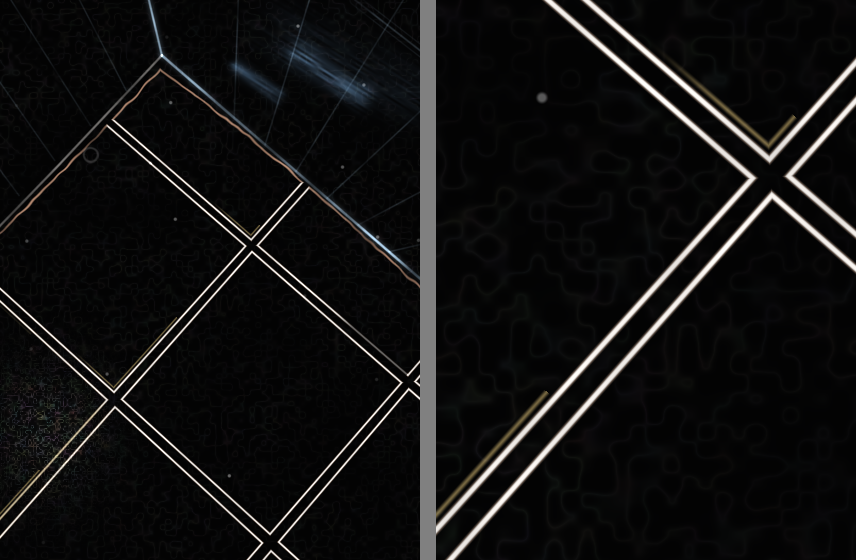
Left: the whole. Right: its middle third, enlarged.
This texture is drawn by a WebGL 2 fragment shader. Its source:

```glsl
#version 300 es
precision highp float;
// Glowing outlines of square floor tiles laid diagonally into a dark room corner.
uniform vec2 u_resolution;
out vec4 outColor;

// Canvas is 7.68 units high; y runs downwards from the top.
const float CANVAS_HEIGHT = 7.68;
const vec2 CROSSING = vec2(3.45, 3.37);   // grout crossing at lattice (0, 0)
const vec2 TILE_U = vec2(2.15, 1.87);     // lattice step down-right
const vec2 TILE_V = vec2(-1.88, 2.11);    // lattice step down-left
const vec2 SKEW = vec2(-0.01, 0.09);      // slight perspective
const float TILE_SIZE = 2.84;
const float GROUT_HALF = 0.058;
const float GROUT_GROWTH = 0.013;
const float LINE_HALF = 0.0135;
const vec2 CORNER = vec2(2.22, 0.76);     // foot of the room corner
const vec2 LEFT_BEND = vec2(0.80, 2.27);
const vec2 RIGHT_RUN = vec2(3.54, 3.06);  // wall foot, corner to right border
const vec3 BASE = vec3(0.012, 0.012, 0.013);
const vec3 LINE_WHITE = vec3(1.0, 0.98, 0.96);
const vec3 LINE_FRINGE = vec3(0.80, 0.66, 0.56);
const vec3 EDGE_BROWN = vec3(0.56, 0.42, 0.34);
const vec3 WALL_BLUE = vec3(0.46, 0.55, 0.62);
const vec3 GLARE_GOLD = vec3(0.90, 0.78, 0.48);

float hash(vec2 p) {
  vec3 q = fract(p.xyx * 0.1031);
  q += dot(q, q.yzx + 33.33);
  return fract((q.x + q.y) * q.z);
}

float noise(vec2 p) {
  vec2 i = floor(p), f = fract(p);
  f = f * f * (3.0 - 2.0 * f);
  return mix(mix(hash(i), hash(i + vec2(1, 0)), f.x),
             mix(hash(i + vec2(0, 1)), hash(i + vec2(1, 1)), f.x), f.y);
}

// Thin crooked veins along the middle level of a noise field.
float veins(vec2 p) {
  return pow(1.0 - abs(2.0 * noise(p) - 1.0), 5.0);
}

float segment(vec2 p, vec2 a, vec2 b) {
  vec2 d = b - a;
  return length(p - a - d * clamp(dot(p - a, d) / dot(d, d), 0.0, 1.0));
}

float stroke(float d, float halfWidth, float soft) {
  return 1.0 - smoothstep(halfWidth - soft, halfWidth + soft, abs(d));
}

float glow(float d, float radius) {
  return exp(-d * d / (radius * radius));
}

// Position to tile lattice, undoing the skew by iteration.
vec2 lattice(vec2 p) {
  mat2 toTile = inverse(mat2(TILE_U, TILE_V));
  vec2 g = vec2(0);
  for (int i = 0; i < 4; i++) g = toTile * (p - CROSSING - g.x * g.y * SKEW);
  return g;
}

vec3 walls(vec2 p, float soft) {
  // Plank joints fan out over both walls.
  float joints = 0.0;
  for (int i = 1; i < 5; i++) {
    float k = float(i);
    float d = segment(p, CORNER + k * vec2(-0.49, 0.48), vec2(2.03 - 0.94 * k, 0.0));
    joints += 0.17 * stroke(d, 0.009, soft);
  }
  for (int i = 0; i < 6; i++) {
    float k = float(i), angle = radians(88.0 - 15.0 * k);
    vec2 foot = CORNER + RIGHT_RUN * (0.28 + 0.12 * k);
    float d = segment(p, foot, foot + 3.0 * vec2(cos(angle), -sin(angle)));
    joints += 0.24 * stroke(d, 0.010, soft);
  }
  float beam = segment(p, vec2(4.87, 0.0), vec2(5.90, 0.80));
  joints += 0.25 * stroke(beam, 0.012, soft) + 0.12 * stroke(beam - 0.07, 0.008, soft);
  vec3 col = WALL_BLUE * joints * (0.35 + 1.1 * noise(p * 5.0));

  // Wall feet and the upright corner.
  float wear = 0.45 + 0.8 * noise(p * 3.5);
  float left = min(segment(p, CORNER, LEFT_BEND), segment(p, LEFT_BEND, vec2(-0.1, 3.20)));
  float right = segment(p, CORNER, CORNER + RIGHT_RUN * 1.05);
  float upright = segment(p, CORNER, vec2(2.03, -0.05));
  float bright = 0.55 + 0.6 * glow(p.x - 2.4, 0.6) + 0.7 * glow(p.x - 5.2, 0.45);
  col += vec3(0.40, 0.39, 0.38) * wear * stroke(left, 0.015, soft);
  col += WALL_BLUE * wear * bright * (stroke(right, 0.017, soft) + 0.2 * glow(right, 0.05));
  col += WALL_BLUE * wear * (0.9 * stroke(upright, 0.014, soft) + 0.25 * glow(upright, 0.05));

  // Brushed blue reflections.
  vec2 along = normalize(vec2(0.85, 0.53));
  float brushed = noise(vec2(dot(p, along) * 3.0, dot(p, vec2(-along.y, along.x)) * 32.0));
  float sheen = glow(segment(p, vec2(3.25, 0.92), vec2(3.80, 1.32)), 0.09)
              + glow(segment(p, vec2(4.10, 0.75), vec2(4.95, 1.30)), 0.15)
              + 0.25 * glow(segment(p, vec2(3.9, 0.5), vec2(5.7, 1.3)), 0.4);
  return col + vec3(0.17, 0.24, 0.31) * sheen * (0.2 + brushed);
}

void main() {
  float unit = CANVAS_HEIGHT / u_resolution.y;
  vec2 p = vec2(gl_FragCoord.x, u_resolution.y - gl_FragCoord.y) * unit;
  float soft = max(unit * 0.9, 0.010);
  vec2 g = lattice(p);

  // Signed distances: positive inside tiles, negative in grout or beyond the floor.
  vec2 offset = g - round(g);
  vec2 toGrout = abs(offset) * TILE_SIZE;
  float groutHalf = GROUT_HALF + GROUT_GROWTH * max(0.6 * g.x + g.y, 0.0);
  float joint = min(toGrout.x, toGrout.y) - groutHalf;
  float wobble = 0.035 * (noise(p * 7.0) - 0.5);
  float border = TILE_SIZE * min(g.x + 0.90 + 0.04 * max(g.y, 0.0),
                                 g.y + 0.397 - 0.04 * g.x * g.x) + wobble;
  float tile = min(joint, border);
  float onFloor = smoothstep(-0.05, 0.05, border);

  // Faint mottling and a grainy glare on the lower left tile.
  vec3 tint = 0.75 + 0.5 * vec3(noise(p * 9.0), noise(p * 9.0 + 40.0), noise(p * 9.0 + 80.0));
  float mottle = veins(p * 13.0) * (0.25 + 0.75 * noise(p * 1.7));
  vec3 col = BASE + 0.055 * tint * mottle * smoothstep(-0.02, 0.08, abs(joint));
  float glare = glow(length((p - vec2(0.62, 5.90)) * vec2(1.0, 0.9)), 0.72);
  col += tint * glare * (0.22 * veins(p * 27.0) + 0.02);
  col += (1.0 - onFloor) * walls(p, soft);

  // Tile outlines: white at the grout, brown and worn at the walls.
  float atBorder = smoothstep(-0.03, 0.03, joint - border);
  float line = stroke(tile, LINE_HALF, soft);
  float lowerLeft = smoothstep(0.05, -0.05, g.x) * smoothstep(1.0, 1.15, g.y);
  float faded = smoothstep(0.5, 0.65, g.x) * step(g.x, 0.97) * step(abs(g.y + 0.05), 0.05);
  vec3 ink = mix(LINE_FRINGE, LINE_WHITE, smoothstep(0.35, 0.85, line));
  ink = mix(ink, GLARE_GOLD * (offset.x < 0.0 ? 0.7 : 1.0), 0.7 * lowerLeft);
  ink *= (0.88 + 0.16 * noise(p * 4.0)) * (1.0 - 0.6 * faded);
  vec3 edgeInk = EDGE_BROWN * (0.55 + 0.8 * noise(p * 2.6));
  col += line * mix(ink, edgeInk, atBorder);

  // Second reflected lines beside some joints.
  float nearCrossing = step(g.x, 0.0) * smoothstep(-0.30, -0.12, offset.x)
                     * step(offset.x, -0.02) * step(offset.y, 0.0) * step(-0.1, g.y);
  float ghost = max(0.5 * nearCrossing, 0.6 * lowerLeft * step(0.0, offset.x));
  col += GLARE_GOLD * ghost * stroke(joint - 0.045, 0.009, soft) * onFloor;

  // Scattered dust and one round stain.
  vec2 cell = floor(p / 0.9);
  vec2 dust = (cell + 0.2 + 0.6 * vec2(hash(cell + 7.0), hash(cell + 19.0))) * 0.9;
  float dustLight = 0.4 * step(0.72, hash(cell + 3.0)) * hash(cell + 31.0);
  col += dustLight * stroke(length(p - dust), 0.022, soft);
  col += 0.15 * stroke(length(p - vec2(1.25, 2.12)) - 0.10 + wobble, 0.013, soft);

  outColor = vec4(clamp(col, 0.0, 1.0), 1.0);
}
```
